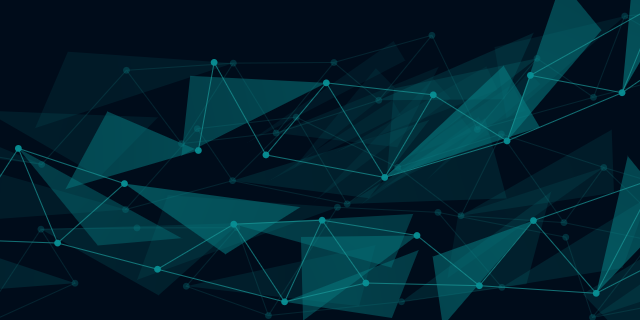
A Shadertoy shader for this background:

```glsl
// Translucent teal shards and node-and-line meshes floating over a dark navy field.
// Each row is a sagging zigzag ribbon of jittered nodes; long triangles hang from them.
// Faint rows and slanted streaks are painted first, then two bright rows on top.

const int NODES = 14;

// Per row: start x, height, slope, sag. Rows 0-2 are faint, rows 3-4 bright.
const vec4 ROWS[5] = vec4[5](
    vec4(-0.15, 0.60, 0.11, 0.0),
    vec4(0.45, 0.55, -0.10, 0.0),
    vec4(-0.10, 0.14, 0.03, 0.0),
    vec4(-0.12, 0.19, 0.0, 0.15),
    vec4(0.56, 0.57, 0.02, 0.30));

float hash(vec2 s) {
    return fract(sin(dot(s, vec2(127.1, 311.7))) * 43758.5453);
}

// Antialiased coverage of a signed distance in canvas heights
float cover(float d) {
    return clamp(0.5 - d * iResolution.y, 0.0, 1.0);
}

float segmentDist(vec2 p, vec2 a, vec2 b) {
    vec2 ab = b - a;
    return length(p - a - ab * clamp(dot(p - a, ab) / dot(ab, ab), 0.0, 1.0));
}

float cross2(vec2 a, vec2 b) {
    return a.x * b.y - a.y * b.x;
}

// Negative inside the triangle, whichever way it winds
float triangleDist(vec2 p, vec2 a, vec2 b, vec2 c) {
    float winding = sign(cross2(b - a, c - a));
    float ab = cross2(normalize(b - a), p - a);
    float bc = cross2(normalize(c - b), p - b);
    float ca = cross2(normalize(a - c), p - c);
    return -min(winding * ab, min(winding * bc, winding * ca));
}

float zigzag(float i) {
    return mod(i, 2.0) * 2.0 - 1.0;
}

vec2 node(int row, float i) {
    vec4 r = ROWS[row];
    vec2 seed = vec2(i, float(row) * 7.3 + 1.7);
    float x = r.x + 0.165 * i + 0.13 * (hash(seed) - 0.5);
    float y = r.y + r.z * x + r.w * (x - 1.15) * (x - 1.15);
    return vec2(x, y + 0.11 * zigzag(i) + 0.16 * (hash(seed + 31.4) - 0.5));
}

// One long triangle per pair of nodes; the lean turns from falling to rising along x
vec3 paintShards(vec3 col, vec2 p, int row, float alpha, float turn, float reach) {
    for (int k = 0; k < NODES / 2; k++) {
        vec2 seed = vec2(float(k) + 0.5, float(row) * 3.1 + 11.0);
        float i = 2.0 * float(k) + step(0.5, hash(seed));
        vec2 tip = node(row, i);
        float lean = mix(-1.1, 1.3, tip.x * 0.5) + 0.8 * (hash(seed + 2.3) - 0.5);
        float angle = mix(0.3, lean, turn);
        vec2 dir = vec2(cos(angle), sin(angle));
        dir *= -zigzag(i) * sign(dir.y);
        vec2 side = vec2(-dir.y, dir.x) * mix(0.08, 0.14, hash(seed + 4.9));
        float len = reach * mix(0.85, 1.2, hash(seed + 8.2));
        vec2 b = tip + dir * len + side;
        vec2 c = tip + dir * len * mix(0.65, 1.0, hash(seed + 6.6)) - side;

        float along = clamp(dot(p - tip, dir) / len, 0.0, 1.0);
        float tint = alpha * mix(0.75, 1.25, hash(seed + 9.7)) * mix(1.08, 0.92, along);
        col = mix(col, vec3(0.025, 0.51, 0.53), tint * cover(triangleDist(p, tip, b, c)));
    }
    return col;
}

// Thin slanted slivers right of the centre
vec3 paintStreaks(vec3 col, vec2 p) {
    for (int k = 0; k < 9; k++) {
        vec2 seed = vec2(float(k), 77.0);
        vec2 tip = vec2(0.78 + 0.07 * float(k), 0.36 + 0.2 * hash(seed));
        float angle = mix(0.35, 0.8, hash(seed + 1.9));
        vec2 dir = vec2(cos(angle), sin(angle));
        vec2 end = tip + dir * mix(0.35, 0.55, hash(seed + 3.7));
        vec2 side = vec2(-dir.y, dir.x) * mix(0.02, 0.05, hash(seed + 5.1));
        float inside = cover(triangleDist(p, tip, end + side, end - side));
        col = mix(col, vec3(0.02, 0.42, 0.45), 0.13 * inside);
    }
    return col;
}

// Links to the next two nodes of the ribbon, with dots on top
vec3 paintMesh(vec3 col, vec2 p, int row, float lineAlpha, float dotAlpha) {
    float lines = 0.0;
    float dots = 0.0;
    for (int k = 0; k < NODES; k++) {
        float i = float(k);
        vec2 a = node(row, i);
        vec2 seed = vec2(i, float(row) + 50.0);
        float near = cover(segmentDist(p, a, node(row, i + 1.0)) - 0.0016);
        float far = cover(segmentDist(p, a, node(row, i + 2.0)) - 0.0016);
        lines = max(lines, near * step(0.15, hash(seed)));
        lines = max(lines, far * step(0.25, hash(seed + 5.5)));
        dots = max(dots, cover(length(p - a) - 0.0105));
    }
    col = mix(col, vec3(0.10, 0.60, 0.60), lines * lineAlpha);
    return mix(col, vec3(0.03, 0.56, 0.58), dots * dotAlpha);
}

void mainImage(out vec4 fragColor, in vec2 fragCoord) {
    vec2 p = fragCoord / iResolution.y;
    vec3 col = vec3(0.0, 0.046, 0.102);
    // Faint distance
    for (int row = 0; row < 3; row++) col = paintShards(col, p, row, 0.16, 0.35, 0.56);
    col = paintStreaks(col, p);
    for (int row = 0; row < 3; row++) col = paintMesh(col, p, row, 0.17, 0.27);
    // Bright foreground
    for (int row = 3; row < 5; row++) col = paintShards(col, p, row, 0.49, 1.0, 0.48);
    for (int row = 3; row < 5; row++) col = paintMesh(col, p, row, 0.70, 0.95);
    fragColor = vec4(col, 1.0);
}
```
